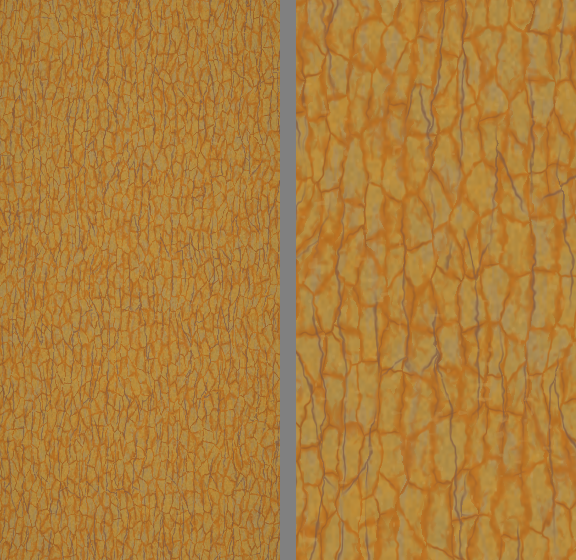
Left: the whole. Right: its middle third, enlarged.
Reproduce this texture procedurally as a Shadertoy shader.

```glsl
float hash(vec2 p) {
    vec3 q = fract(p.xyx * 0.1031);
    q += dot(q, q.yzx + 33.33);
    return fract((q.x + q.y) * q.z);
}

float noise(vec2 p) {
    vec2 i = floor(p), f = fract(p);
    f = f * f * (3.0 - 2.0 * f);
    return mix(mix(hash(i), hash(i + vec2(1, 0)), f.x),
               mix(hash(i + vec2(0, 1)), hash(i + vec2(1, 1)), f.x), f.y);
}

float fbm(vec2 p) {
    return 0.5 * noise(p) + 0.3 * noise(p * 2.1 + 7.3) + 0.2 * noise(p * 4.3 + 19.1);
}

// Returns (distance to the cell border in canvas widths, random cell value)
vec2 cells(vec2 p, vec2 scale, float sideJitter) {
    p *= scale;
    vec2 base = floor(p), nearest = vec2(9), second = vec2(9);
    float id = 0.0;
    for (int y = -2; y <= 2; y++)
    for (int x = -2; x <= 2; x++) {
        vec2 cell = base + vec2(x, y);
        vec2 r = cell - p;
        r += vec2(0.5 + sideJitter * (hash(cell + 3.7) - 0.5), hash(cell + 81.2));
        if (dot(r, r) < dot(nearest, nearest)) {
            second = nearest;
            nearest = r;
            id = hash(cell + 47.9);
        } else if (dot(r, r) < dot(second, second)) {
            second = r;
        }
    }
    vec2 normal = normalize(second - nearest);
    return vec2(dot(0.5 * (nearest + second), normal) / length(normal * scale), id);
}

void mainImage(out vec4 fragColor, in vec2 fragCoord) {
    vec2 uv = fragCoord / iResolution.xy;
    vec2 p = fragCoord / iResolution.x + 5.0;
    float pixel = 1.0 / iResolution.x;

    // Slight lean, wavering columns and ragged outlines
    vec2 q = p - vec2(0.025 * p.y, 0.0);
    q.x += 0.030 * (noise(p * vec2(9, 7)) - 0.5);
    q += 0.013 * (vec2(fbm(p * vec2(52, 38)), fbm(p * vec2(48, 36) + 60.0)) - 0.5);

    vec2 plate = cells(q, vec2(37, 17), 0.6);
    vec2 chip = cells(q + 13.7, vec2(62, 36), 0.8);
    vec2 fissure = cells(q + 31.3, vec2(29, 3.5), 0.65);

    // Olive to golden plates
    float mottle = fbm(p * vec2(80, 48) + 11.0);
    float tone = 0.35 * plate.y + 0.2 * chip.y + 1.1 * (mottle - 0.28);
    vec3 color = mix(vec3(0.665, 0.545, 0.29), vec3(0.725, 0.535, 0.21), clamp(tone, 0.0, 1.0));

    // Grey streaks, some following the fissures
    float streak = smoothstep(0.55, 0.75, fbm(p * vec2(70, 24) + 140.0));
    float rim = smoothstep(0.006, 0.001, fissure.x) * smoothstep(0.4, 0.65, noise(p * vec2(55, 22) + 70.0));
    color = mix(color, vec3(0.63, 0.535, 0.385), max(0.5 * streak, 0.6 * rim));

    // Orange stain spreading unevenly from the cracks
    float patches = fbm(p * vec2(66, 38) + 220.0);
    float spread = 0.003 + 0.011 * smoothstep(0.3, 0.75, patches);
    float stain = 1.0 - smoothstep(0.0, spread, plate.x);
    float fine = (1.0 - smoothstep(0.0, 0.005, chip.x)) * smoothstep(0.4, 0.65, patches);
    color = mix(color, vec3(0.70, 0.385, 0.09), max(0.72 * stain, 0.45 * fine));

    // Thin brown cracks and long purplish fissures
    float crack = 1.0 - smoothstep(0.0, 0.0014 + pixel * 0.5, plate.x);
    crack *= smoothstep(0.4, 0.7, noise(p * vec2(60, 34) + 310.0));
    color = mix(color, vec3(0.55, 0.35, 0.19), 0.5 * crack);
    float split = 1.0 - smoothstep(0.0, 0.0018 + pixel * 0.5, fissure.x);
    split *= smoothstep(0.25, 0.65, noise(p * vec2(42, 15) + 410.0));
    color = mix(color, vec3(0.50, 0.35, 0.26), 0.72 * split);

    // Pale flecks, fine grain and gentle shading
    float fleck = smoothstep(0.82, 0.95, noise(p * vec2(140, 120) + 510.0));
    color = mix(color, vec3(0.74, 0.60, 0.34), 0.35 * fleck);
    color *= 0.965 + 0.08 * noise(p * vec2(230, 190));
    color *= 1.015 - 0.12 * dot(uv - 0.5, uv - 0.5);
    fragColor = vec4(color, 1.0);
}
```
